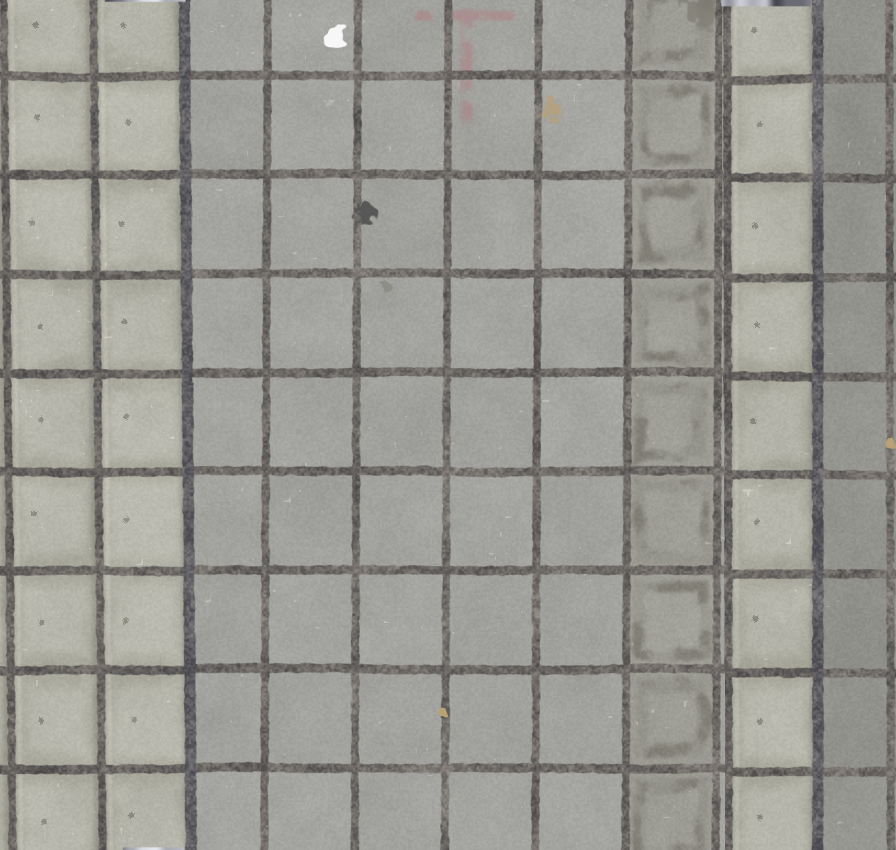
This texture is drawn by a Shadertoy shader. Its source:

```glsl
const float HEIGHT = 0.948;          // canvas height when its width is 1
const float ROW_PITCH = 0.1103;
const vec3 GREY_TILE = vec3(0.637, 0.639, 0.622);
const vec3 PALE_TILE = vec3(0.715, 0.713, 0.672);
const vec3 DIM_TILE = vec3(0.575, 0.575, 0.555);
const vec3 STAIN = vec3(0.49, 0.48, 0.445);
const vec3 GROUT_DARK = vec3(0.30, 0.29, 0.29);
const vec3 GROUT_LIGHT = vec3(0.59, 0.565, 0.535);
const vec3 CHALK = vec3(0.68, 0.51, 0.52);
const vec3 OCHRE = vec3(0.72, 0.63, 0.46);

float hash(vec2 p) {
    vec3 q = fract(vec3(p.xyx) * 0.1031);
    q += dot(q, q.yzx + 33.33);
    return fract((q.x + q.y) * q.z);
}

float noise(vec2 p) {
    vec2 i = floor(p), f = fract(p);
    f = f * f * (3.0 - 2.0 * f);
    return mix(mix(hash(i), hash(i + vec2(1, 0)), f.x),
               mix(hash(i + vec2(0, 1)), hash(i + vec2(1, 1)), f.x), f.y);
}

float fbm(vec2 p) {
    float sum = 0.0, weight = 0.5;
    for (int i = 0; i < 4; i++) {
        sum += weight * noise(p);
        p = p * 2.03 + 17.1;
        weight *= 0.5;
    }
    return sum / 0.9375;
}

// Soft-edged disc with a ragged outline
float blob(vec2 p, vec2 centre, float radius) {
    float d = length(p - centre) + radius * 0.9 * (noise(p * 140.0) - 0.5);
    return 1.0 - smoothstep(0.75 * radius, radius, d);
}

float box(vec2 p, vec2 lo, vec2 hi, float soft) {
    vec2 m = smoothstep(lo - soft, lo + soft, p) * (1.0 - smoothstep(hi - soft, hi + soft, p));
    return m.x * m.y;
}

float lineMask(float dist, float halfWidth, float soft) {
    return 1.0 - smoothstep(halfWidth - soft, halfWidth + soft, dist);
}

// Distance to the nearest line of a regular grid
float gridDistance(float x, float pitch) {
    return abs(fract(x / pitch + 0.5) - 0.5) * pitch;
}

vec3 groutColour(vec2 p, float darkness) {
    float grain = 0.55 * noise(p * 420.0) + 0.45 * noise(p * 210.0 + 9.0);
    float patches = fbm(p * 22.0);
    float t = clamp(grain * 0.9 + (patches - 0.5) * 0.7 - darkness, 0.0, 1.0);
    return mix(GROUT_DARK, GROUT_LIGHT, t);
}

// f is the position inside the tile from 0 to 1
vec3 tileColour(vec2 p, vec2 f, vec2 id, bool pale, bool stained, bool dim) {
    vec2 rim = min(f, 1.0 - f);
    float edge = min(rim.x, rim.y);
    float cloud = fbm(p * 26.0 + id * 3.7);
    vec3 colour = pale ? PALE_TILE : dim ? DIM_TILE : GREY_TILE;
    colour += 0.022 * (hash(id + 5.0) - 0.5) + 0.05 * (cloud - 0.5);
    if (pale) {
        float shade = 1.0 - smoothstep(0.04, 0.24, edge + 0.14 * (cloud - 0.5));
        colour -= shade * vec3(0.055, 0.052, 0.06);
        colour -= 0.07 * smoothstep(0.87, 0.95, f.x);
        colour += 0.05 * lineMask(abs(f.x - 0.09), 0.025, 0.02);
        vec2 pit = vec2(0.32, 0.47) + 0.12 * (vec2(hash(id), hash(id + 8.0)) - 0.5);
        colour -= 0.17 * blob(f, pit, 0.035);
    }
    if (stained) {
        float ring = 1.0 - smoothstep(0.02, 0.11, abs(edge - 0.16 + 0.22 * (cloud - 0.5)));
        float patches = smoothstep(0.42, 0.68, fbm(p * 38.0 + 40.0));
        colour = mix(colour - vec3(0.015, 0.02, 0.035), STAIN, 0.25 * ring + 0.65 * ring * patches);
    }
    float speck = smoothstep(0.93, 0.98, noise(p * 170.0)) * step(0.6, noise(p * 31.0));
    return colour + 0.09 * speck + 0.045 * (noise(p * 480.0) - 0.5);
}

void mainImage(out vec4 fragColor, in vec2 fragCoord) {
    vec2 uv = fragCoord / iResolution.xy;
    vec2 p = vec2(uv.x, (1.0 - uv.y) * HEIGHT);
    float soft = 1.0 / iResolution.x;
    float drop = p.y - 0.5 * HEIGHT;

    // Four upright panels: pale, grey, pale, grey
    float seamA = 0.2096 + 0.008 * drop, seamB = 0.8075 + 0.004 * drop, seamC = 0.9128;
    bool left = p.x < seamA, middle = !left && p.x < seamB;
    bool right = p.x > seamC, pale = !middle && !right;
    float origin = left ? 0.0091 : middle ? 0.2969 : right ? 0.9935 : 0.9128;
    float tilt = left ? 0.011 : middle ? -0.004 : 0.002;
    float pitch = middle ? 0.1008 : 0.1003;
    float firstRow = middle ? 0.0846 : left ? 0.0858 : 0.0890;

    vec2 grid = vec2(p.x - origin - tilt * drop, p.y - firstRow + 0.003 * (noise(p * 11.0) - 0.5));
    vec2 cell = grid / vec2(pitch, ROW_PITCH);
    vec2 id = floor(cell) + vec2(pale ? 20.0 : 0.0, left ? 40.0 : 0.0);
    vec3 colour = tileColour(p, fract(cell), id, pale, middle && floor(cell.x) == 4.0, right);

    // Worn marks on the tile faces
    colour = mix(colour, vec3(0.25, 0.25, 0.26), 0.75 * blob(p, vec2(0.407, 0.237), 0.012));
    colour = mix(colour, STAIN, 0.7 * blob(p, vec2(0.785, 0.012), 0.024) + 0.5 * blob(p, vec2(0.432, 0.32), 0.008));
    colour = mix(colour, OCHRE, 0.7 * blob(p, vec2(0.616, 0.122), 0.014));
    float chalk = max(box(p, vec2(0.514, 0.01), vec2(0.527, 0.146), 0.003), box(p, vec2(0.462, 0.012), vec2(0.575, 0.023), 0.003));
    colour = mix(colour, CHALK, 0.6 * chalk * smoothstep(0.3, 0.65, fbm(p * 55.0)));

    // Sandy joints with crumbling edges, and darker panel seams
    float ragged = 0.0032 * (fbm(p * 130.0) - 0.5);
    float joints = max(lineMask(gridDistance(grid.x, pitch) + ragged, 0.0044, soft),
                       lineMask(gridDistance(grid.y, ROW_PITCH) + ragged, 0.0050, soft));
    float seams = lineMask(min(abs(p.x - seamA), abs(p.x - seamC)) + ragged, 0.0062, soft);
    colour = mix(colour, groutColour(p, pale ? 0.12 : 0.0), joints);
    colour = mix(colour, groutColour(p, 0.18) + vec3(-0.01, 0.0, 0.025), seams);

    // Litter and torn strips on the upper and lower borders
    colour = mix(colour, vec3(0.97), blob(p, vec2(0.374, 0.040), 0.013));
    colour = mix(colour, OCHRE, max(blob(p, vec2(0.494, 0.795), 0.006), blob(p, vec2(0.994, 0.495), 0.006)));
    float torn = max(box(p, vec2(0.805, -1.0), vec2(0.905, 0.007), soft), box(p, vec2(0.117, -1.0), vec2(0.207, 0.002), soft));
    torn = max(torn, box(p, vec2(0.137, 0.945), vec2(0.205, 2.0), soft));
    colour = mix(colour, mix(vec3(0.27, 0.27, 0.31), vec3(0.93, 0.94, 0.97), noise(vec2(p.x * 75.0, 3.0))), torn);

    fragColor = vec4(clamp(colour, 0.0, 1.0), 1.0);
}
```
